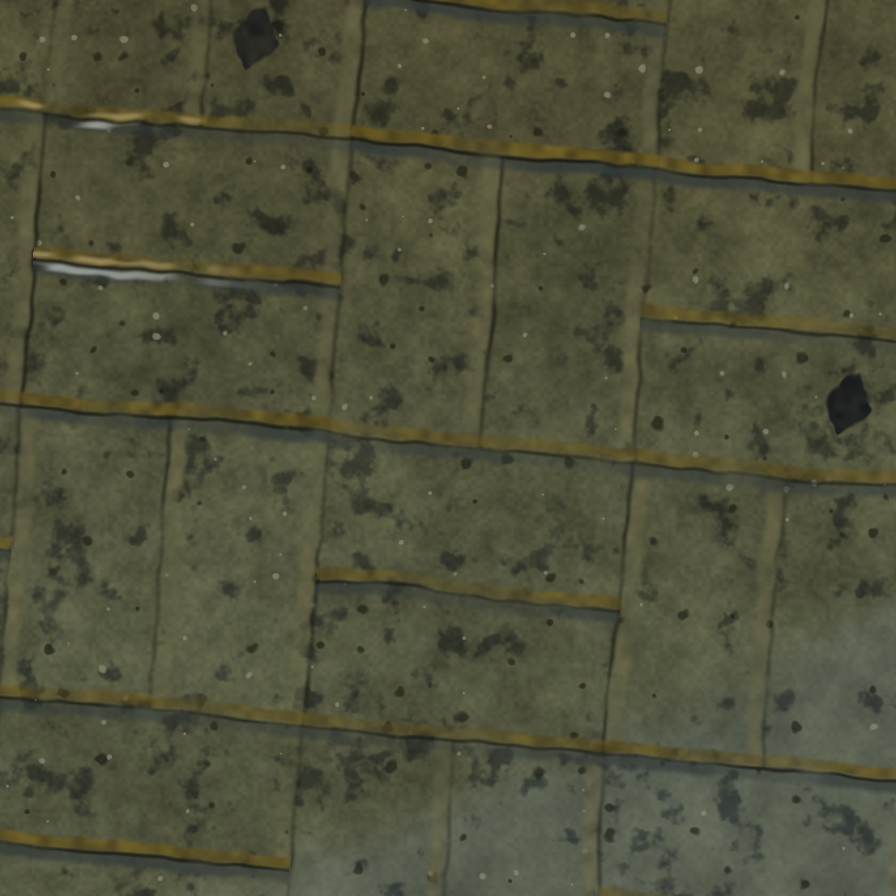
This texture is drawn by a Shadertoy shader. Its source:

```glsl
// Worn basket-weave brick paving, slightly tilted, with mossy joints, damp patch and leaves
#define STEP_ACROSS vec2(0.3400, 0.0325)
#define STEP_DOWN vec2(-0.0270, 0.3255)
#define ORIGIN vec2(0.3640, 0.4830)
#define BLOCK_SIZE 0.335
#define BRICK vec3(0.315, 0.318, 0.228)
#define DAMP vec3(0.345, 0.372, 0.322)
#define OCHRE vec3(0.375, 0.315, 0.115)
#define SAND vec3(0.400, 0.390, 0.275)
#define SHADE vec3(0.195, 0.225, 0.225)
#define GAP vec3(0.095, 0.095, 0.065)
#define LEAF vec3(0.105, 0.110, 0.115)
#define GRAIN 0.22

float hash(vec2 p) {
    vec3 q = fract(p.xyx * vec3(0.1031, 0.1030, 0.0973));
    q += dot(q, q.yzx + 33.33);
    return fract((q.x + q.y) * q.z);
}

float noise(vec2 p) {
    vec2 i = floor(p), f = fract(p);
    f = f * f * (3.0 - 2.0 * f);
    return mix(mix(hash(i), hash(i + vec2(1, 0)), f.x),
               mix(hash(i + vec2(0, 1)), hash(i + vec2(1, 1)), f.x), f.y);
}

float fbm(vec2 p) {
    float sum = 0.0, amp = 0.5;
    for (int i = 0; i < 4; i++) {
        sum += amp * noise(p);
        p = mat2(1.6, 1.2, -1.2, 1.6) * p + 17.3;
        amp *= 0.55;
    }
    return sum;
}

// Soft-edged strip between two signed distances
float band(float d, float lo, float hi, float soft) {
    return smoothstep(lo - soft, lo + soft, d) * (1.0 - smoothstep(hi - soft, hi + soft, d));
}

// Scattered irregular dots, one possible dot per grid cell
float specks(vec2 p, float cells, float amount, float radius) {
    vec2 g = p * cells, id = floor(g);
    vec2 centre = 0.25 + 0.5 * vec2(hash(id + 3.7), hash(id + 9.1));
    float r = radius * cells * (0.5 + hash(id + 5.3));
    float d = length(fract(g) - centre) + (noise(p * 150.0) - 0.5) * r;
    return step(hash(id + 1.9), amount) * (1.0 - smoothstep(0.4 * r, 1.2 * r, d));
}

// Pointed leaf with a ragged edge
float leaf(vec2 p, float tilt) {
    p = mat2(cos(tilt), -sin(tilt), sin(tilt), cos(tilt)) * p;
    float halfWidth = 0.027 * (1.0 - pow(abs(p.y) / 0.040, 1.5));
    return 1.0 - smoothstep(-0.003, 0.003, abs(p.x) - halfWidth + 0.008 * (noise(p * 90.0) - 0.2));
}

void mainImage(out vec4 fragColor, in vec2 fragCoord) {
    vec2 p = fragCoord / iResolution.xy;
    p.y = 1.0 - p.y;

    // Tilted block grid with alternating brick direction
    vec2 c = inverse(mat2(STEP_ACROSS, STEP_DOWN)) * (p - ORIGIN);
    c += 0.022 * (vec2(noise(p * 9.0), noise(p * 9.0 + 40.0)) - 0.5);
    c += 0.012 * (vec2(noise(p * 45.0), noise(p * 45.0 + 80.0)) - 0.5);
    vec2 block = floor(c);
    float upright = mod(block.x + block.y, 2.0);
    vec2 size = mix(vec2(1.0, 0.5), vec2(0.5, 1.0), upright);
    vec2 brick = floor(c / size) * size;
    vec2 joint = floor(c / size + 0.5) * size;
    vec2 d = (c - joint) * BLOCK_SIZE;

    // Brick surface: tint, damp corner, stains and grain
    float wear = fbm(p * 14.0);
    float damp = smoothstep(1.07, 1.17, p.x * 0.436 + p.y + 0.10 * (wear - 0.5));
    vec3 col = BRICK * (0.95 + 0.10 * hash(brick * 2.0 + 21.0));
    col *= mix(vec3(0.96, 0.93, 0.88), vec3(1.03, 1.05, 1.08), smoothstep(0.0, 0.75, p.y));
    col = mix(col, DAMP, 0.8 * damp);
    float grain = (fbm(p * 55.0) - 0.48) * 1.5 + (noise(p * 210.0) - 0.5) * 0.6;
    col *= 1.0 + GRAIN * grain * (1.0 - 0.4 * damp) + 0.32 * (wear - 0.48);
    float stain = smoothstep(0.59, 0.78, fbm(p * 32.0 + 60.0));
    col = mix(col, col * vec3(0.62, 0.64, 0.70), stain);
    col = mix(col, GAP, 0.6 * specks(p, 24.0, 0.22, 0.005));
    col = mix(col, vec3(0.55, 0.55, 0.46), 0.7 * specks(p + 0.37, 30.0, 0.13, 0.0028));

    // Upright joints: sandy strip beside a soft dark line
    float seedX = hash(vec2(joint.x * 2.0, block.y) + 51.0);
    float patchy = smoothstep(0.20, 0.65, noise(p * 22.0 + 7.0));
    float dx = seedX < 0.25 ? -d.x : d.x;
    col = mix(col, SAND * (0.85 + 0.3 * noise(p * 70.0)), band(dx, -0.018, -0.002, 0.005) * (0.30 + 0.35 * patchy));
    col = mix(col, GAP, band(dx, -0.0005, 0.0035, 0.003) * (0.25 + 0.55 * fract(seedX * 7.0)) * (0.5 + 0.5 * patchy));

    // Level joints: ochre lip, dark gap, bluish shadow and wet glints
    float seedY = hash(vec2(block.x, joint.y * 2.0) + 83.0);
    float worn = smoothstep(0.15, 0.60, noise(p * 17.0 + 31.0));
    float strength = 0.6 + 0.4 * seedY;
    col = mix(col, SHADE, band(d.y, 0.001, 0.015, 0.005) * strength * (0.40 + 0.45 * worn));
    col = mix(col, OCHRE * (0.75 + 0.5 * noise(p * 80.0)), band(d.y, -0.015, -0.002, 0.003) * strength * (0.55 + 0.4 * worn));
    col = mix(col, GAP, band(d.y, -0.001, 0.003, 0.002) * strength * (0.45 + 0.5 * patchy));
    float glint = smoothstep(0.45, 0.8, noise(p * vec2(28.0, 60.0))) * smoothstep(0.55, 0.15, length(p - vec2(0.08, 0.2)) * 2.0);
    col = mix(col, vec3(0.68, 0.70, 0.68), 0.8 * glint * band(d.y, 0.003, 0.011, 0.003));
    col = mix(col, vec3(0.75, 0.66, 0.45), 0.6 * glint * band(d.y, -0.010, -0.003, 0.003));

    // Two dark fallen leaves
    for (int i = 0; i < 2; i++) {
        float k = float(i);
        vec2 centre = mix(vec2(0.285, 0.042), vec2(0.947, 0.450), k);
        float cover = leaf(p - centre, 0.30 + 0.05 * k) * mix(0.6 + 0.4 * noise(p * 60.0), 0.95, k);
        col = mix(col, LEAF * (0.8 + 0.5 * noise(p * 110.0)), cover);
    }
    fragColor = vec4(clamp(col, 0.0, 1.0), 1.0);
}
```
